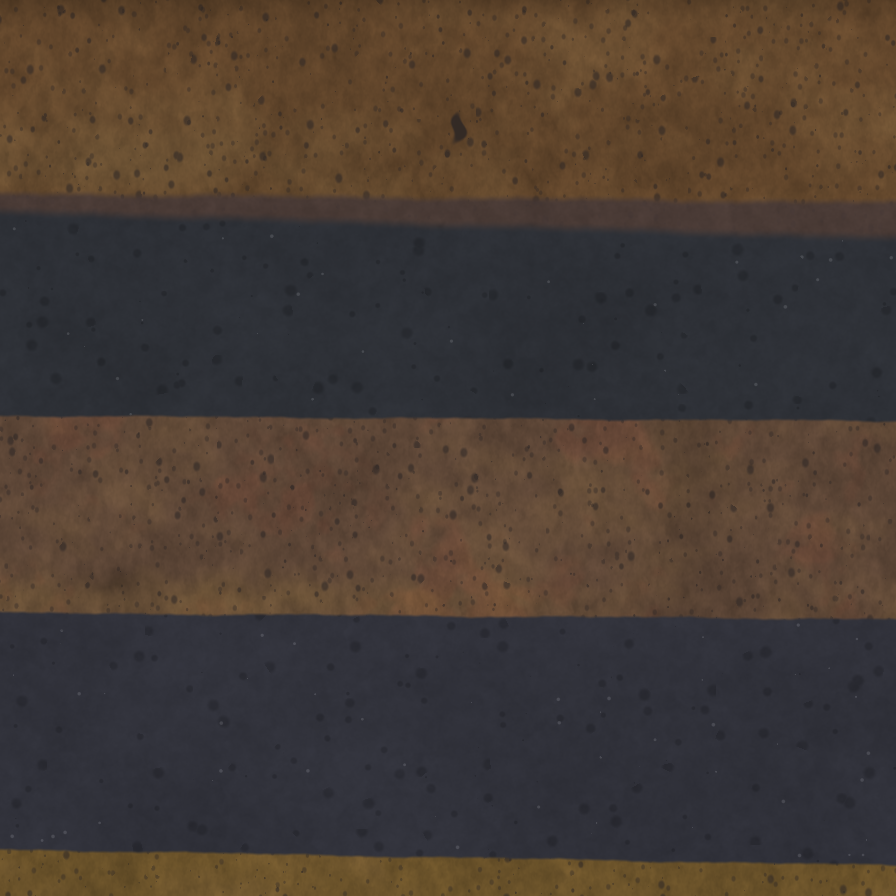
Give the GLSL for this texture, as a Shadertoy shader.

```glsl
const vec3 OCHRE  = vec3(0.385, 0.275, 0.170);
const vec3 CLAY   = vec3(0.365, 0.276, 0.215);
const vec3 GOLD   = vec3(0.420, 0.325, 0.165);
const vec3 STRAW  = vec3(0.420, 0.325, 0.205);
const vec3 SLATE  = vec3(0.177, 0.188, 0.212);
const vec3 INDIGO = vec3(0.190, 0.194, 0.228);
const vec3 MAUVE  = vec3(0.275, 0.222, 0.212);
const vec3 SOOT   = vec3(0.175, 0.150, 0.145);

vec2 hash2(vec2 p) {
    vec3 q = fract(vec3(p.xyx) * vec3(0.1031, 0.1030, 0.0973));
    q += dot(q, q.yzx + 33.33);
    return fract((q.xx + q.yz) * q.zy);
}

// Cellular noise: x = blended cell value, y = nearest distance, z = nearest id
vec3 cells(vec2 p, float seed) {
    vec2 base = floor(p);
    vec2 blend = vec2(0.0);
    vec2 nearest = vec2(9.0, 0.0);
    for (int j = -1; j <= 1; j++)
    for (int i = -1; i <= 1; i++) {
        vec2 cell = base + vec2(i, j);
        float id = hash2(cell + seed + 71.7).x;
        float d = length(cell + hash2(cell + seed) - p);
        blend += vec2(id, 1.0) * exp(-4.0 * d * d);
        if (d < nearest.x) nearest = vec2(d, id);
    }
    return vec3(blend.x / blend.y, nearest);
}

// Layered cellular noise, centred on zero
float mottle(vec2 p, float seed) {
    float sum = 0.0, amp = 1.0;
    for (int i = 0; i < 4; i++) {
        sum += amp * (cells(p, seed).x - 0.5);
        p = mat2(1.6, 1.2, -1.2, 1.6) * p + 7.3;
        amp *= 0.72;
    }
    return sum;
}

// Layered sines for ragged stripe borders
float wobble(float x, float seed) {
    float sum = 0.0, amp = 1.0, freq = 19.0;
    for (int i = 0; i < 5; i++) {
        sum += amp * sin(freq * x + seed * float(i + 1));
        freq *= 2.17;
        amp *= 0.7;
    }
    return sum;
}

// Round flecks kept only in cells whose id exceeds the threshold
float flecks(vec2 p, float threshold, float radius, float seed) {
    vec3 c = cells(p, seed);
    float r = radius * smoothstep(threshold, 1.0, c.z);
    return 1.0 - smoothstep(0.4 * r, r + 0.001, c.y);
}

float blot(vec2 p, vec2 centre, vec2 size) {
    vec2 q = (p - centre) / size;
    return exp(-dot(q, q));
}

float above(float y, float border, float blur) {
    return smoothstep(-blur, blur, y - border);
}

vec3 tanGround(vec2 p) {
    float middle = above(p.y, 0.18, 0.08) * (1.0 - above(p.y, 0.65, 0.08));
    vec3 col = mix(GOLD, OCHRE, above(p.y, 0.3, 0.2));
    col = mix(col, CLAY, middle);

    // Yellowed lower margins and patches, ruddy blooms
    float patches = mottle(p * vec2(7.0, 9.0), 11.0);
    float margin = blot(p, vec2(0.1, 0.33), vec2(0.7, 0.025))
                 + blot(p, vec2(0.2, 0.82), vec2(0.4, 0.06));
    col = mix(col, STRAW, clamp(0.55 * margin + 0.5 * patches, 0.0, 0.7));
    float ruddy = smoothstep(0.05, 0.5, mottle(p * 10.0, 37.0));
    col += ruddy * middle * vec3(0.035, 0.004, 0.002);

    // Mottling, fibres and pits
    float fine = mottle(p * vec2(70.0, 48.0), 53.0);
    col *= 1.0 + 0.10 * patches + 0.13 * fine;
    float pits = flecks(p * vec2(62.0, 46.0), 0.72, 0.34, 5.0)
               + 0.7 * flecks(p * vec2(120.0, 90.0), 0.70, 0.42, 19.0);
    col = mix(col, SOOT, clamp(0.55 * pits, 0.0, 0.7));

    // Isolated scar, stain and soft vertical shadow
    vec2 warp = 0.003 * vec2(sin(p.y * 190.0), sin(p.x * 230.0));
    float scar = smoothstep(0.3, 0.6, blot(p + warp, vec2(0.511, 0.855), vec2(0.008, 0.018)));
    col = mix(col, SOOT, 0.85 * scar);
    col *= 1.0 - 0.22 * blot(p + warp, vec2(0.13, 0.352), vec2(0.018, 0.015));
    col *= 1.0 - 0.13 * blot(p, vec2(0.77, 0.46), vec2(0.035, 0.12));
    return col * (1.0 - 0.28 * above(p.y, 1.0, 0.035));
}

vec3 darkStripe(vec2 p, float row) {
    vec3 col = mix(INDIGO, SLATE, row);
    float cloud = mottle(p * vec2(6.0, 8.0), 83.0);
    float grain = mottle(p * 80.0, 97.0);
    col *= 1.0 + 0.07 * cloud + 0.06 * grain;
    col *= 1.0 - 0.16 * flecks(p * 55.0, 0.8, 0.5, 29.0);
    return col + 0.10 * flecks(p * 85.0, 0.965, 0.24, 41.0);
}

void mainImage(out vec4 fragColor, in vec2 fragCoord) {
    vec2 p = fragCoord / iResolution.xy;
    float blur = max(0.0022, 0.8 / iResolution.y);
    vec3 col = tanGround(p);

    // Faded strip over the upper stripe, widening to the right
    float fadeTop = mix(0.784, 0.774, p.x) + 0.0009 * wobble(p.x, 2.0);
    float fade = above(p.y, 0.65, blur) * (1.0 - above(p.y, fadeTop, 0.005));
    col = mix(col, MAUVE * (1.0 + 0.10 * mottle(p * 55.0, 61.0)), 0.9 * fade);

    // Two dark stripes, slightly tilted
    for (int i = 0; i < 2; i++) {
        float row = float(i);
        float low = mix(0.052 - 0.018 * p.x, 0.536 - 0.006 * p.x, row);
        float high = mix(0.316 - 0.007 * p.x, 0.764 - 0.030 * p.x, row);
        low += 0.0006 * wobble(p.x, 3.0 + row);
        high += 0.0007 * wobble(p.x, 7.0 + row);
        float topBlur = blur + 0.005 * row;
        float mask = above(p.y, low, blur) * (1.0 - above(p.y, high, topBlur));
        col = mix(col, darkStripe(p, row), mask);
    }
    fragColor = vec4(col, 1.0);
}
```
